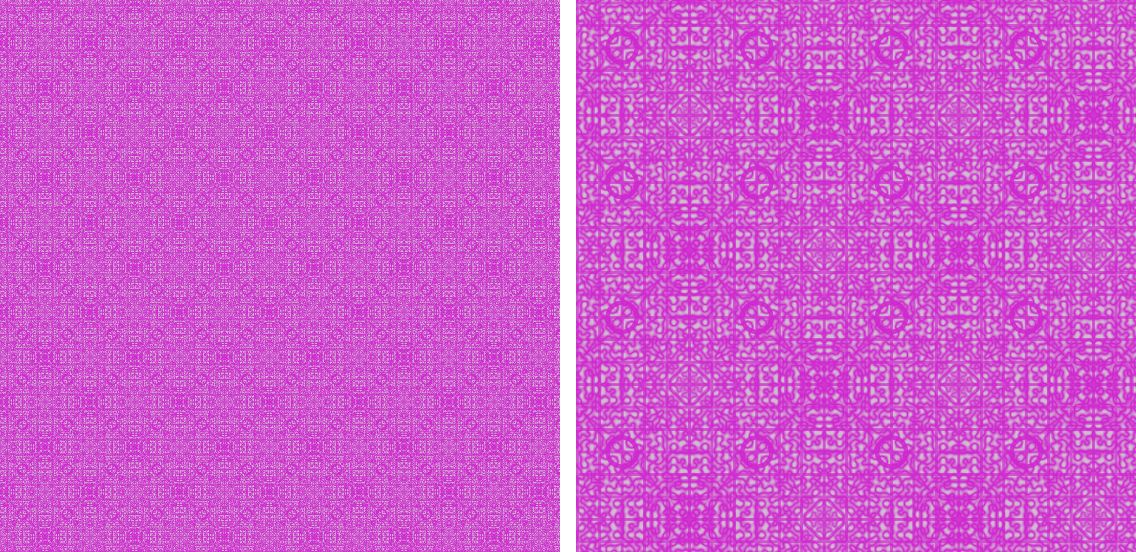
Left, the full canvas; right, a detail of the centre.
Reproduce this pattern procedurally as a Shadertoy shader.

```glsl
// Magenta lace: a mirrored grid of fine curls, small rings and alternating star knots.

const float PERIOD = 41.05 / 512.0;      // knot spacing, in canvas widths
const float ROW_SHIFT = 0.0273;          // height of the lowest knot row
const float GRID_LINES = 6.0;            // thread lines per period
const float LINE_HALF = 0.011;           // half widths, in periods
const float RING_RADIUS = 0.108;
const float RING_HALF = 0.017;
const float CURL_SCALE = 19.0;           // curl cells per period
const float CURL_GAIN = 1.4;
const float GREEN_LOW = 0.15;            // green of the deepest thread
const float GREEN_HIGH = 0.74;           // green of the palest gap
const float RED_BLUE = 0.81;

vec2 randomGradient(vec2 cell) {
    vec3 h = fract(cell.xyx * vec3(0.1031, 0.1030, 0.0973));
    h += dot(h, h.yzx + 33.33);
    float angle = 6.2832 * fract((h.x + h.y) * h.z);
    return vec2(cos(angle), sin(angle));
}

float gradientNoise(vec2 p) {
    vec2 i = floor(p), f = p - i;
    vec2 w = f * f * f * (f * (f * 6.0 - 15.0) + 10.0);
    vec2 e = vec2(0.0, 1.0);
    float a = dot(randomGradient(i), f);
    float b = dot(randomGradient(i + e.yx), f - e.yx);
    float c = dot(randomGradient(i + e), f - e);
    float d = dot(randomGradient(i + 1.0), f - 1.0);
    return mix(mix(a, b, w.x), mix(c, d, w.x), w.y);
}

// Folds the plane into one triangle: star (0,0), cross (1,0), ring (0.5,0.5).
vec2 foldKaleidoscope(vec2 p) {
    vec2 q = 1.0 - abs(mod(p, 2.0) - 1.0);
    if (q.y > q.x) q = q.yx;
    if (q.x + q.y > 1.0) q = 1.0 - q.yx;
    return q;
}

float stroke(float dist, float halfWidth, float pixel) {
    return 1.0 - smoothstep(-0.5 * pixel, 0.5 * pixel, abs(dist) - halfWidth);
}

void mainImage(out vec4 fragColor, in vec2 fragCoord) {
    vec2 p = (fragCoord / iResolution.x - vec2(0.0, ROW_SHIFT)) / PERIOD;
    float pixel = 1.0 / (iResolution.x * PERIOD);
    vec2 q = foldKaleidoscope(p);

    float toStar = length(q);
    float toCross = length(q - vec2(1.0, 0.0));
    float toRing = length(q - 0.5);

    // Curls: thin dark creases between pale fragments
    float crease = abs(gradientNoise(q * CURL_SCALE + 7.3));
    float green = GREEN_LOW + CURL_GAIN * crease;

    // Pale halo at the stars, deeper tone at the crosses
    green += 0.13 * exp(-toStar * toStar / 0.03);
    green -= 0.05 * exp(-toCross * toCross / 0.04);
    green = clamp(green, GREEN_LOW, GREEN_HIGH);

    // Woven grid, rings and faint arcs around the knots
    vec2 grid = (fract(q * GRID_LINES + 0.5) - 0.5) / GRID_LINES;
    float threads = max(stroke(grid.x, LINE_HALF, pixel), stroke(grid.y, LINE_HALF, pixel));
    float ring = stroke(toRing - RING_RADIUS, RING_HALF, pixel);
    float arc = stroke(toCross - 0.29, LINE_HALF, pixel);
    float diamond = stroke((q.x + q.y - 0.17) * 0.7071, LINE_HALF, pixel);
    float dark = max(max(0.68 * threads, 0.85 * ring), max(0.45 * arc, 0.55 * diamond));
    green = mix(green, GREEN_LOW, dark);

    fragColor = vec4(RED_BLUE, green, RED_BLUE, 1.0);
}
```
